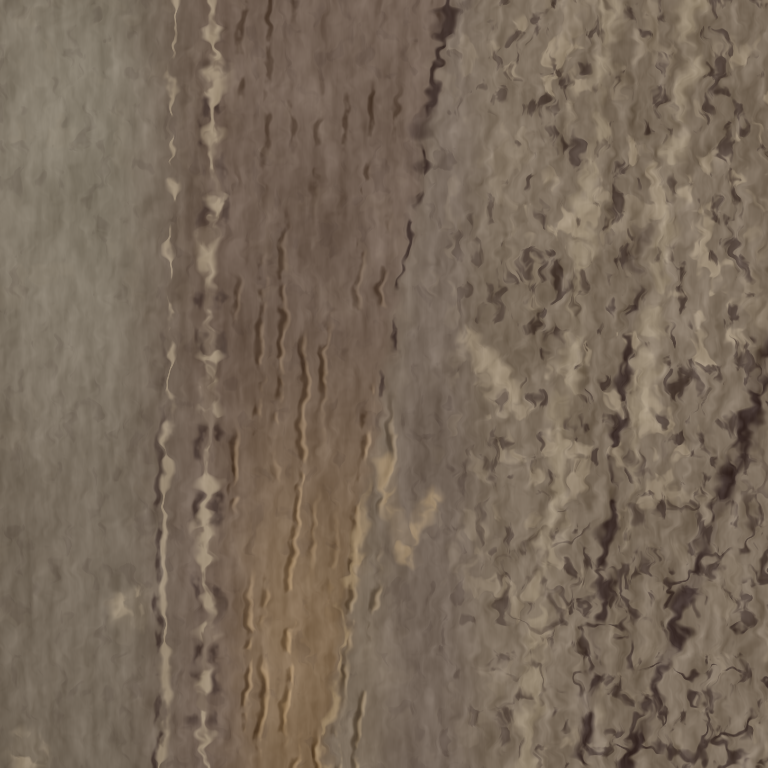
Reproduce this texture procedurally as a Shadertoy shader.

```glsl
// Weathered bark: smooth grey left, brown and golden fibres, flaky cracked right side.

float hash(vec2 p) {
    return fract(sin(dot(p, vec2(127.1, 311.7))) * 43758.5453);
}

float noise(vec2 p) {
    vec2 i = floor(p), f = fract(p);
    f = f * f * (3.0 - 2.0 * f);
    return mix(mix(hash(i), hash(i + vec2(1, 0)), f.x),
               mix(hash(i + vec2(0, 1)), hash(i + vec2(1, 1)), f.x), f.y);
}

float fbm(vec2 p) {
    float sum = 0.0, amp = 0.53;
    for (int i = 0; i < 4; i++) {
        sum += amp * noise(p);
        p = mat2(1.6, 0.9, -0.9, 1.6) * p + 7.3;
        amp *= 0.5;
    }
    return sum;
}

// Signed horizontal distance to a wobbly seam running up the canvas
float seam(vec2 p, float bottom, float top) {
    float wobble = fbm(vec2(bottom * 91.0, p.y * 22.0)) - 0.5;
    return p.x - mix(bottom, top, p.y) - 0.014 * wobble;
}

float band(float d, float width) {
    return 1.0 - smoothstep(width * 0.2, width, abs(d));
}

// Beaded width along a seam
float beads(float y, float seed) {
    return smoothstep(0.3, 0.85, noise(vec2(seed, y * 46.0)));
}

// Ragged mask that breaks features into pieces
float broken(vec2 p, float seed) {
    return smoothstep(0.36, 0.56, fbm(p * vec2(48.0, 36.0) + seed));
}

float segment(vec2 p, vec2 a, vec2 b) {
    vec2 ab = b - a;
    return length(p - a - ab * clamp(dot(p - a, ab) / dot(ab, ab), 0.0, 1.0));
}

void mainImage(out vec4 fragColor, in vec2 fragCoord) {
    vec2 p = fragCoord / iResolution.xy;
    vec2 warp = vec2(fbm(p * 24.0), fbm(p * 24.0 + 40.0)) - 0.5;
    vec2 ripple = vec2(noise(p * 85.0 + 9.0), noise(p * 85.0 + 60.0)) - 0.5;
    vec2 q = p + 0.022 * warp + 0.011 * ripple;
    vec3 lightFlake = vec3(0.67, 0.605, 0.51);
    vec3 shadow = vec3(0.22, 0.165, 0.15);

    // Broad zones
    float right = smoothstep(-0.02, 0.03, q.x - 0.42 - 0.17 * p.y);
    float brown = smoothstep(0.13, 0.3, q.x) * (1.0 - right);
    float gold = brown * smoothstep(0.26, 0.37, q.x) * smoothstep(0.65, 0.15, p.y);
    float flaky = smoothstep(0.52, 0.74, q.x);
    float cracked = smoothstep(0.58, 0.85, p.x) * smoothstep(0.5, 0.2, p.y);

    vec3 col = mix(vec3(0.455, 0.41, 0.355), vec3(0.52, 0.485, 0.425),
                   smoothstep(0.45, 0.0, length((p - vec2(0.09, 0.82)) * vec2(1.6, 0.8))));
    col = mix(col, vec3(0.435, 0.367, 0.318), brown);
    col = mix(col, vec3(0.525, 0.43, 0.32), gold * 0.8);
    col = mix(col, vec3(0.485, 0.428, 0.365), right);
    col = mix(col, vec3(0.45, 0.395, 0.355), right * band(q.x - 0.56, 0.09) * 0.7);
    col += 0.10 * (fbm(p * vec2(16.0, 7.0)) - 0.5);

    // Many small ragged flakes and pits, denser on the right
    float flake = smoothstep(0.56, 0.70, fbm(q * vec2(46.0, 34.0) + 13.0));
    float pit = smoothstep(0.59, 0.75, fbm(q * vec2(72.0, 42.0) + 71.0));
    float cluster = smoothstep(0.3, 0.6, noise(p * 11.0 + 3.0));
    col = mix(col, lightFlake, flake * mix(0.07, 0.65, flaky * (1.0 - 0.6 * cracked)) * mix(0.4, 1.0, cluster));
    col = mix(col, shadow, pit * mix(0.12, 0.62, flaky));

    // Short fibres in the brown strip, each with a shaded side
    for (int i = 0; i < 8; i++) {
        float k = float(i);
        float x = 0.30 + 0.024 * k;
        float d = seam(mix(p, q, 0.55), x - 0.01 * hash(vec2(k, 2.0)), x + 0.02 + 0.012 * k);
        float fade = smoothstep(0.4, 0.7, noise(vec2(k * 5.7, p.y * 13.0))) * broken(p, k * 7.0);
        col -= 0.13 * fade * band(d + 0.005, 0.006);
        col += vec3(0.13, 0.115, 0.085) * fade * band(d, 0.005) * smoothstep(0.9, 0.3, p.y);
    }

    // Beaded pale ridge and its thinner neighbours
    float d = seam(q, 0.268, 0.28);
    float bead = beads(p.y, 3.0);
    float chips = broken(q, 21.0);
    col = mix(col, shadow, 0.65 * band(abs(d) - 0.012, 0.009) * beads(p.y, 8.0) * broken(p, 5.0));
    col = mix(col, lightFlake, 0.85 * band(d, 0.005 + 0.018 * bead) * mix(0.25, 1.0, chips));
    d = seam(mix(p, q, 0.6), 0.207, 0.222);
    float low = smoothstep(0.75, 0.2, p.y);
    col = mix(col, shadow, 0.75 * low * band(d + 0.003, 0.006) * broken(p, 31.0));
    col = mix(col, lightFlake, 0.75 * band(d - 0.005, 0.002 + 0.009 * beads(p.y, 17.0)) * broken(p, 37.0));
    d = seam(q, 0.415, 0.60);
    low = smoothstep(0.45, 0.25, p.y);
    col = mix(col, vec3(0.65, 0.56, 0.43), 0.7 * low * band(d, 0.004 + 0.01 * beads(p.y, 29.0)) * broken(p, 43.0));

    // Broad pale ridges on the right, crumbling into flakes
    d = min(abs(seam(q, 0.685, 0.795)), abs(seam(q, 0.775, 0.905)) + 0.02 * cracked);
    col = mix(col, vec3(0.62, 0.56, 0.47), 0.75 * band(d, 0.016 + 0.014 * beads(p.y, 41.0)) * mix(0.25, 1.0, chips));

    // Long interrupted cracks
    float upper = smoothstep(0.4, 0.55, p.y);
    float thick = smoothstep(0.7, 0.78, p.y) * beads(p.y, 53.0);
    float gaps = broken(q, 57.0);
    col = mix(col, shadow, 0.85 * upper * band(seam(q, 0.415, 0.583), 0.005 + 0.02 * thick) * mix(gaps, 1.0, 0.6 * thick));
    float fade = smoothstep(0.8, 0.5, p.y);
    col = mix(col, shadow, 0.9 * fade * band(seam(q, 0.757, 0.87), 0.006 + 0.014 * beads(p.y, 61.0)) * mix(0.15, 1.0, gaps));
    col = mix(col, shadow, 0.95 * band(seam(q, 0.82, 1.16), 0.008 + 0.014 * beads(p.y, 67.0)) * mix(0.3, 1.0, broken(q, 83.0)));

    // Branching cracks at the lower right
    float branch = abs(fbm(q * 19.0 + 5.0) - 0.5);
    col = mix(col, shadow, 0.75 * cracked * smoothstep(0.045, 0.008, branch) * broken(p, 91.0));

    // Forked tuft and lichen patches
    float tuft = min(segment(q, vec2(0.50, 0.40), vec2(0.53, 0.27)),
                     segment(q, vec2(0.565, 0.35), vec2(0.53, 0.30)));
    col = mix(col, vec3(0.66, 0.57, 0.45), 0.8 * band(tuft, 0.017) * mix(0.35, 1.0, chips));
    float patches = min(segment(q, vec2(0.61, 0.56), vec2(0.67, 0.49)),
                        min(length(q - vec2(0.17, 0.21)), length(q - vec2(0.035, 0.02))) - 0.016);
    col = mix(col, lightFlake, 0.7 * smoothstep(0.022, 0.004, patches) * mix(0.2, 1.0, chips));

    // Grain and relief over everything, lit from the upper left
    vec2 reliefScale = vec2(62.0, 34.0);
    float relief = fbm(q * reliefScale) - fbm((q + vec2(0.007, -0.005)) * reliefScale);
    col += relief * mix(0.09, 0.2, flaky);
    col += 0.10 * (fbm(p * vec2(105.0, 24.0)) - 0.5);

    fragColor = vec4(clamp(col, 0.0, 1.0), 1.0);
}
```
